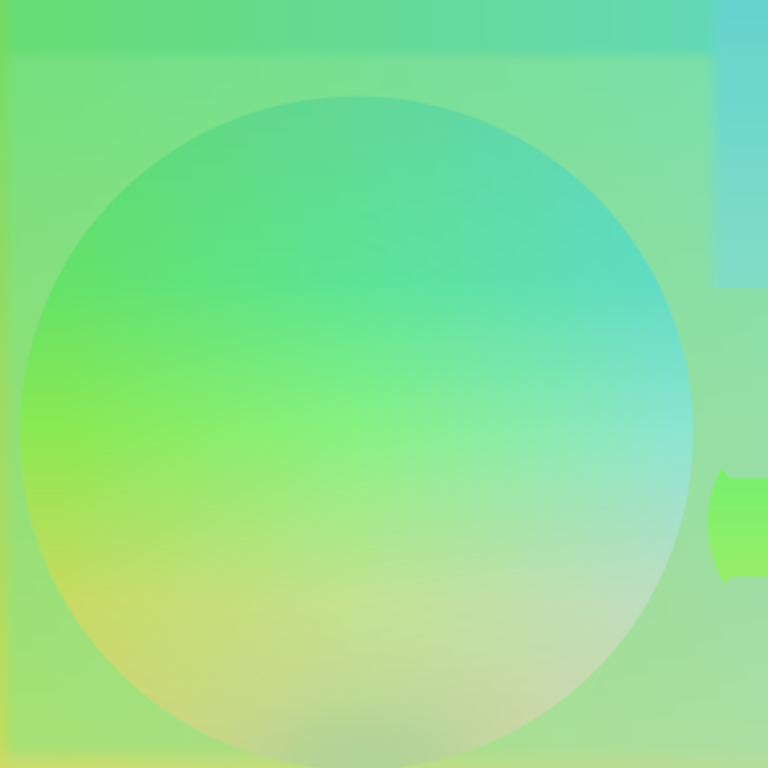
Give the GLSL for this background, as a Shadertoy shader.

```glsl
// A large softly shaded disc of green, cyan and sand on a pale green gradient.
#define DISC_CENTER vec2(0.464, 0.436)
#define DISC_RADIUS 0.4385
#define LENS_CENTER vec2(1.072, 0.318)
#define LENS_RADIUS 0.151
#define LENS_HALF_HEIGHT 0.064
#define EDGE_SOFTNESS 0.0025

vec3 rgb(float r, float g, float b) { return vec3(r, g, b) / 255.0; }

// Linear position of x between two limits, clamped to 0..1
float span(float low, float high, float x) {
    return clamp((x - low) / (high - low), 0.0, 1.0);
}

// Coverage of the inside of a signed distance
float inside(float dist) {
    return 1.0 - smoothstep(-EDGE_SOFTNESS, EDGE_SOFTNESS, dist);
}

// Five colours running from the top of the disc to its foot
vec3 ramp(float y, vec3 top, vec3 upper, vec3 middle, vec3 lower, vec3 foot) {
    vec3 color = mix(foot, lower, span(0.036, 0.219, y));
    color = mix(color, middle, span(0.219, 0.440, y));
    color = mix(color, upper, span(0.440, 0.635, y));
    return mix(color, top, span(0.635, 0.857, y));
}

vec3 discColor(vec2 p) {
    vec3 left = ramp(p.y, rgb(95., 216., 115.), rgb(100., 226., 105.),
                     rgb(138., 233., 82.), rgb(200., 218., 98.), rgb(205., 212., 112.));
    vec3 center = ramp(p.y, rgb(98., 216., 150.), rgb(92., 228., 150.),
                       rgb(135., 242., 130.), rgb(195., 226., 145.), rgb(200., 216., 150.));
    vec3 right = ramp(p.y, rgb(95., 214., 190.), rgb(97., 219., 198.),
                      rgb(140., 229., 208.), rgb(190., 221., 195.), rgb(208., 214., 182.));
    vec3 color = mix(left, center, span(0.08, 0.464, p.x));
    color = mix(color, right, span(0.464, 0.88, p.x));

    // Cool shadow at the foot
    float shadow = exp(-dot((p - vec2(0.48, 0.0)) * vec2(6.5, 11.0),
                            (p - vec2(0.48, 0.0)) * vec2(6.5, 11.0)));
    return mix(color, rgb(170., 210., 150.), 0.8 * shadow);
}

vec3 backdrop(vec2 p) {
    vec3 high = mix(rgb(118., 224., 126.), rgb(125., 223., 172.), p.x);
    vec3 low = mix(rgb(165., 224., 115.), rgb(170., 222., 163.), p.x);
    vec3 color = mix(low, high, span(0.05, 0.9, p.y));

    // Deeper band along the top
    vec3 band = mix(rgb(103., 220., 114.), rgb(98., 216., 186.), p.x);
    color = mix(color, band, smoothstep(0.915, 0.942, p.y));

    // Warm fringes along the left and bottom sides
    vec3 sideTint = mix(rgb(200., 220., 90.), rgb(115., 218., 95.), p.y);
    color = mix(color, sideTint, 0.8 * (1.0 - smoothstep(0.0, 0.022, p.x)));
    vec3 bottomTint = mix(rgb(208., 220., 105.), rgb(182., 220., 155.), p.x);
    color = mix(color, bottomTint, 0.8 * (1.0 - smoothstep(0.0, 0.035, p.y)));

    // Blue panel in the upper right corner
    vec3 panel = mix(rgb(130., 220., 198.), rgb(100., 212., 206.), span(0.625, 1.0, p.y));
    float panelMask = smoothstep(0.912, 0.945, p.x) * inside(0.625 - p.y);
    return mix(color, panel, panelMask);
}

void mainImage(out vec4 fragColor, in vec2 fragCoord) {
    vec2 p = fragCoord / iResolution.xy;
    vec3 color = backdrop(p);

    // Bright lens cut by the right side, taller at its rounded tip
    float halfHeight = LENS_HALF_HEIGHT + 0.012 * (1.0 - smoothstep(0.940, 0.952, p.x));
    float lens = max(length(p - LENS_CENTER) - LENS_RADIUS,
                     abs(p.y - 0.313) - halfHeight);
    vec3 lensColor = mix(rgb(148., 238., 106.), rgb(124., 240., 108.), span(0.26, 0.36, p.y));
    color = mix(color, lensColor, inside(lens));

    // Main disc
    float disc = length(p - DISC_CENTER) - DISC_RADIUS;
    color = mix(color, discColor(p), inside(disc));
    fragColor = vec4(color, 1.0);
}
```
